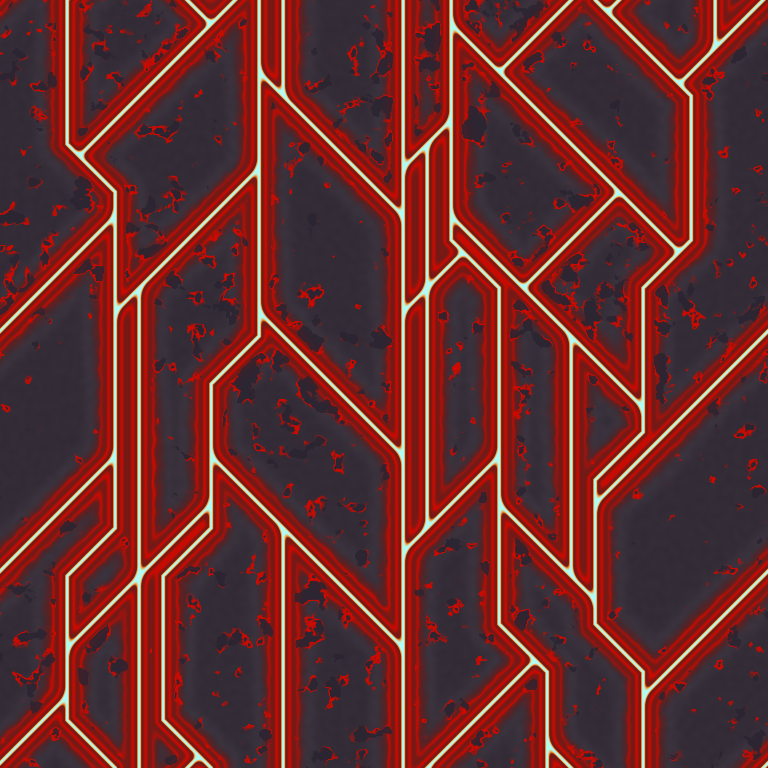
Write a Shadertoy shader that draws this pattern.

```glsl
// Glowing circuit-like cracks in dark slate: jogged vertical walls split the tile,
// 45 degree rungs split the bands between them, struts split some of those cells.
// The distance to this network drives the hot core and red rings; noise adds chips.

#define COLUMNS 16.0      // lattice columns across the tile
#define WALLS 5.0         // vertical walls across the tile
#define WALL_STEP 4.0     // lattice cells between wall jogs
#define RUNG_STEP 5.0     // mean lattice cells between rungs
#define JOINT 0.009       // blending radius where lines meet
#define CORE 0.0026       // half width of the hot line
#define GLOW 0.034        // reach of the red glow
#define CHIP_SCALE 33.0   // frequency of the surface wear
#define CHIP_LEVEL 0.39   // higher leaves fewer chips
#define SLATE vec3(0.20, 0.17, 0.21)
#define EMBER vec3(0.45, 0.10, 0.085)
#define RED vec3(0.80, 0.04, 0.0)

float hash(vec2 p) {
    vec3 q = fract(vec3(p.xyx) * 0.1031);
    q += dot(q, q.yzx + 33.33);
    return fract((q.x + q.y) * q.z);
}

float gradDot(vec2 cell, vec2 offset) {
    float a = 6.28318 * hash(cell + 17.0);
    return dot(vec2(cos(a), sin(a)), offset);
}

float noise(vec2 p) {
    vec2 i = floor(p), f = p - i, e = vec2(1, 0);
    vec2 u = f * f * f * (f * (f * 6.0 - 15.0) + 10.0);
    return mix(mix(gradDot(i, f), gradDot(i + e, f - e), u.x),
               mix(gradDot(i + e.yx, f - e.yx), gradDot(i + 1.0, f - 1.0), u.x), u.y);
}

float fbm(vec2 p) {
    float sum = 0.0, amp = 1.0;
    for (int i = 0; i < 4; i++) {
        sum += amp * noise(p);
        p = mat2(1.6, 1.2, -1.2, 1.6) * p + 5.3;
        amp *= 0.5;
    }
    return sum;
}

float smin(float a, float b) {
    float h = max(JOINT - abs(a - b), 0.0) / JOINT;
    return min(a, b) - h * h * JOINT * 0.25;
}

float segment(vec2 p, vec2 a, vec2 b) {
    vec2 ab = b - a, ap = p - a;
    return length(ap - ab * clamp(dot(ap, ab) / max(dot(ab, ab), 1e-6), 0.0, 1.0));
}

float bandBase(float k) { return floor(k * COLUMNS / WALLS); }

// Lattice column of wall k during one step; the middle wall stays straight
float wallColumn(float k, float row) {
    float id = mod(k, WALLS);
    float shift = id == 2.0 ? 2.0 : floor(3.0 * hash(vec2(id + 3.0, row + 9.0)));
    return bandBase(k) + shift;
}

// x: distance to wall k, y: signed side of it, in lattice cells
vec2 wall(vec2 p, float k) {
    p.y += floor(WALL_STEP * hash(vec2(mod(k, WALLS), 41.0)));
    float row = floor(p.y / WALL_STEP);
    float x0 = wallColumn(k, row), x1 = wallColumn(k, row + 1.0);
    float rise = abs(x1 - x0);
    vec2 a = vec2(x0, row * WALL_STEP + 1.0), b = vec2(x1, a.y + rise);
    float d = min(length(vec2(p.x - a.x, max(p.y - a.y, 0.0))),
                  length(vec2(p.x - b.x, max(b.y - p.y, 0.0))));
    float x = mix(x0, x1, clamp((p.y - a.y) / max(rise, 1e-5), 0.0, 1.0));
    return vec2(min(d, segment(p, a, b)), p.x - x);
}

// Rungs sit half a cell off the lattice, so they never cover a wall jog
float rungLevel(float j, float id) {
    return j * RUNG_STEP + floor(3.0 * hash(vec2(j + 20.0, id + 80.0))) + 0.5;
}

float network(vec2 uv) {
    vec2 p = uv * COLUMNS - vec2(0.4, 0.0);
    // Walls, and the band that holds this point
    float d = 1.0, band = -1.0;
    for (float k = -1.0; k <= WALLS; k++) {
        vec2 w = wall(p, k);
        d = smin(d, w.x / COLUMNS);
        if (w.y > 0.0) band = k;
    }
    // Parallel rungs across the band, leaning the other way in the next one
    float id = mod(band, WALLS);
    float slope = mod(id, 2.0) * 2.0 - 1.0;
    float x = p.x - bandBase(band);
    float level = p.y + slope * x;
    float j = floor(level / RUNG_STEP);
    if (level < rungLevel(j, id)) j -= 1.0;
    float lo = rungLevel(j, id), hi = rungLevel(j + 1.0, id);
    d = smin(d, min(level - lo, hi - level) * 0.7071 / COLUMNS);
    // A vertical strut or a crossing diagonal inside some cells
    float kind = hash(vec2(j + 5.0, id + 120.0));
    float middle = floor(0.5 * (lo + hi)) + 0.5 - slope * 5.0;
    if (kind < 0.36) d = smin(d, abs(x - 2.5) / COLUMNS);
    else if (kind < 0.52) d = smin(d, abs(p.y - slope * x - middle) * 0.7071 / COLUMNS);
    return d;
}

float ring(float d, float radius, float width) {
    float t = (d - radius) / width;
    return exp(-t * t);
}

void mainImage(out vec4 fragColor, in vec2 fragCoord) {
    float px = 1.0 / iResolution.y;
    vec2 p = fract(fragCoord * px);
    float d = network(p);

    // Soft ember glow with red rings, ragged and uneven away from the core
    float r = d + 0.004 * noise(p * 55.0) * smoothstep(0.010, 0.024, d);
    float uneven = noise(p * 7.0 + 3.0);
    float reach = GLOW * (1.0 + 0.3 * uneven);
    vec3 col = SLATE + 0.012 * noise(p * 90.0) + 0.025 * ring(d, reach, 0.010);
    col = mix(col, EMBER, 1.0 - smoothstep(0.4 * reach, reach, r));
    float rings = 0.95 * ring(r, 0.0085, 0.0023) + (0.65 + 0.6 * uneven) * ring(r, 0.0185, 0.0022);
    col = mix(col, RED, clamp(rings, 0.0, 1.0));

    // Chips: faint hollows with broken red rims, clustered and denser beside the lines
    vec2 q = p + 0.012 * vec2(noise(p * 13.0), noise(p * 13.0 + 31.0));
    float chip = fbm(q * CHIP_SCALE) + 0.55 * noise(p * 4.0 + 2.0) - CHIP_LEVEL;
    chip += 0.12 * ring(d, 0.026, 0.014) - 1.0 + smoothstep(0.009, 0.016, d);
    col = mix(col, vec3(0.165, 0.14, 0.19), 0.85 * smoothstep(0.0, 0.08, chip));
    float rim = 1.0 - smoothstep(0.02, 0.12, abs(chip));
    col = mix(col, RED, rim * smoothstep(-0.15, 0.2, noise(p * 38.0 + 7.0)));

    // Hot core: orange edge, straw, then ice
    vec3 edge = vec3(1.0, 0.62, 0.46) * CORE, aa = vec3(0.6 * px);
    vec3 heat = 1.0 - smoothstep(edge - aa, edge + aa, vec3(d));
    col = mix(col, vec3(1.0, 0.60, 0.24), heat.x);
    col = mix(col, vec3(0.84, 0.82, 0.55), heat.y);
    col = mix(col, vec3(0.70, 0.98, 0.95), heat.z);
    fragColor = vec4(col, 1.0);
}
```
